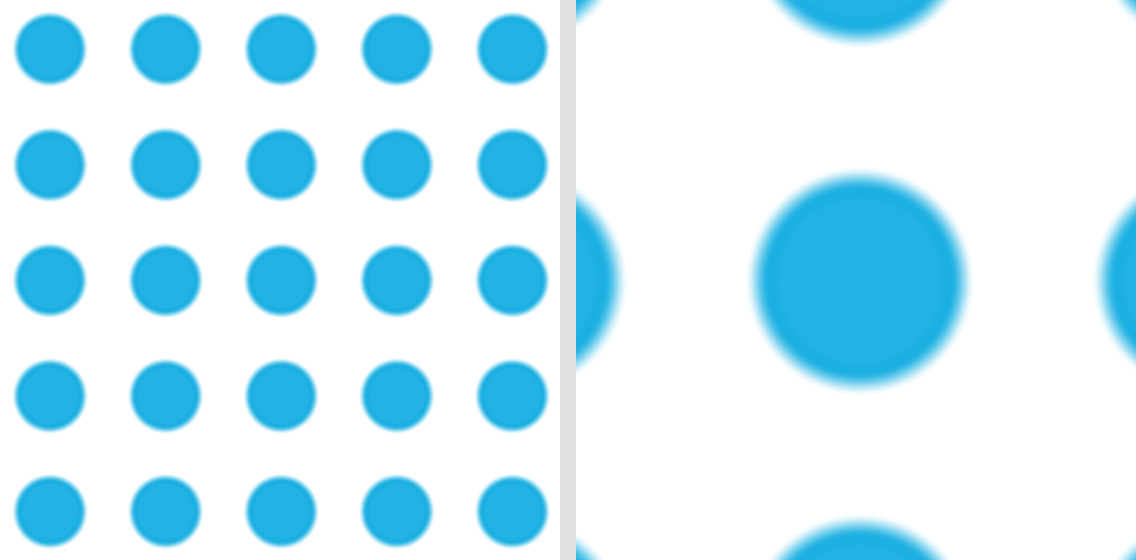
Left, the full canvas; right, a detail of the centre.
Give the GLSL for this pattern, as a WebGL 1 fragment shader.

```glsl
precision highp float;
// A five by five grid of soft-edged sky blue dots on white.
// The plane is folded into square cells about the middle dot, and each
// cell shades one disc by its distance from the cell centre.

uniform vec2 u_resolution;

// Offset from the nearest dot centre, in canvas units.
vec2 cellOffset(vec2 position, float pitch) {
  return (fract(position / pitch + 0.5) - 0.5) * pitch;
}

void main() {
  vec2 uv = gl_FragCoord.xy / u_resolution;
  vec2 offset = cellOffset(uv - vec2(0.5023, 0.4993), 0.2064);

  // Signed distance to the disc edge, negative inside.
  float edge = length(offset) - 0.0617;

  // The soft edge never gets thinner than about one pixel.
  float softness = max(0.0072, 0.75 / min(u_resolution.x, u_resolution.y));
  float coverage = 1.0 - smoothstep(-softness, softness, edge);

  // A faint, slightly deeper rim just inside the edge.
  float rim = 1.0 - smoothstep(0.0, 0.006, abs(edge + 0.009));
  vec3 blue = mix(vec3(0.135, 0.700, 0.890), vec3(0.105, 0.685, 0.885), rim);

  gl_FragColor = vec4(mix(vec3(1.0), blue, coverage), 1.0);
}
```
